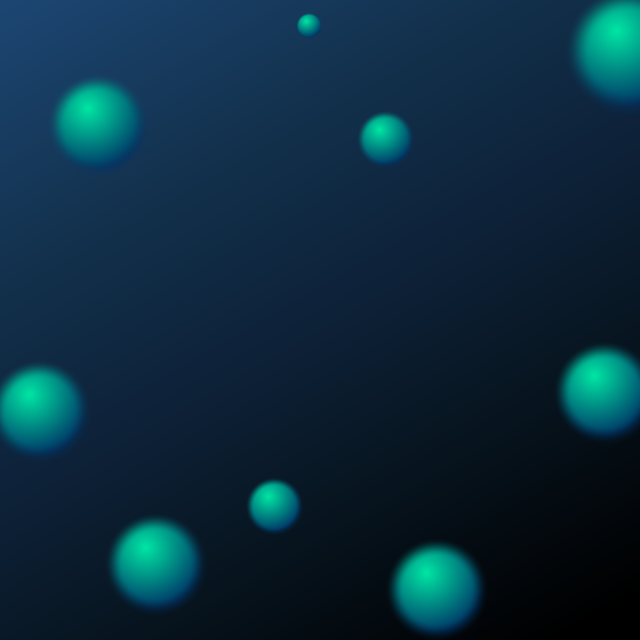
A Shadertoy shader for this background:

```glsl
// Soft glowing spheres scattered in a loose ring over a dark diagonal gradient.
// The backdrop blends four colour stops; a loop places each sphere by polar
// formulas, and larger spheres get softer edges, as if out of focus.

// Navy at the upper left, falling to black at the lower right
vec3 backdrop(vec2 uv) {
    float t = dot(vec2(uv.x, 1.0 - uv.y), vec2(0.5, 0.87)) / 1.37;
    vec3 col = mix(vec3(0.11, 0.275, 0.45), vec3(0.07, 0.185, 0.29), clamp(t / 0.3, 0.0, 1.0));
    col = mix(col, vec3(0.052, 0.13, 0.22), clamp((t - 0.3) / 0.2, 0.0, 1.0));
    col = mix(col, vec3(0.03, 0.085, 0.13), clamp((t - 0.5) / 0.18, 0.0, 1.0));
    return mix(col, vec3(0.0), clamp((t - 0.68) / 0.27, 0.0, 1.0));
}

// Sphere in local units of its radius: colour in rgb, coverage in a
vec4 sphere(vec2 q, float softness) {
    float shade = length(q - vec2(-0.25, 0.4)) / 1.45;
    vec3 col = mix(vec3(0.0, 0.9, 0.64), vec3(0.0, 0.2, 0.4), min(shade, 1.0));
    float cover = 1.0 - smoothstep(1.0 - softness, 1.0 + softness, length(q));
    return vec4(col, cover);
}

void mainImage(out vec4 fragColor, in vec2 fragCoord) {
    vec2 p = (fragCoord - 0.5 * iResolution.xy) / min(iResolution.x, iResolution.y);
    vec3 col = backdrop(fragCoord / iResolution.xy);

    // Nine spheres: most on an outer ring, every fifth one smaller and nearer the centre
    for (int i = 0; i < 9; i++) {
        float k = float(i);
        bool inner = i % 5 == 2;
        bool nearest = i == 1;
        bool farthest = i == 3;

        float angle = radians(40.0 * k - 14.0 + 15.0 * cos(1.45 * (k - 1.1)));
        float orbit = inner ? 0.3 : nearest ? 0.64 : 0.46;
        float radius = inner ? 0.039 : nearest ? 0.083 : farthest ? 0.018 : 0.067;

        vec2 centre = orbit * vec2(cos(angle), sin(angle));
        vec4 ball = sphere((p - centre) / radius, 0.12 + 1.5 * radius);
        col = mix(col, ball.rgb, ball.a);
    }

    fragColor = vec4(col, 1.0);
}
```
